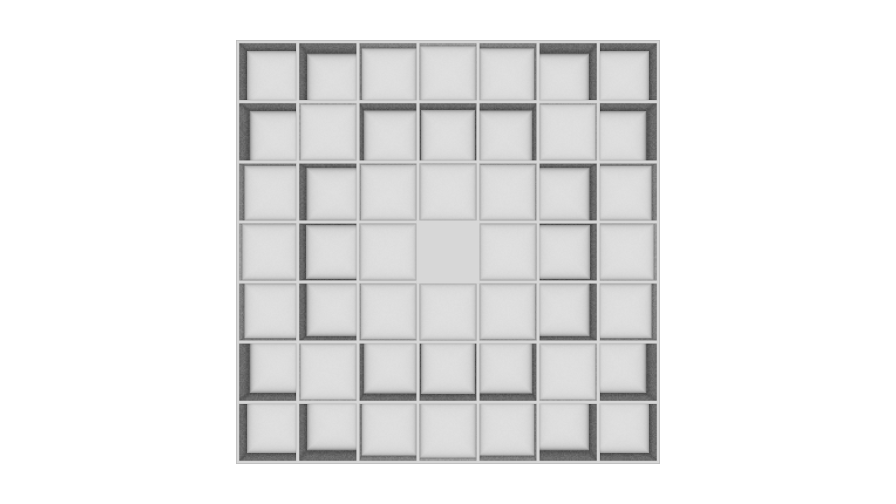
Give the GLSL for this pattern, as a WebGL 2 fragment shader.

```glsl
#version 300 es
precision highp float;
// A seven by seven grid of open square boxes, seen from straight ahead.
// Each box has its own depth; the view ray is traced to the floor or a side
// wall, then shaded with soft contact shadows and a little hashed grain.

uniform vec2 u_resolution;
out vec4 fragColor;

const float PITCH = 0.1192;   // distance between box centres
const float RIM = 0.0066;     // width of the dividers
const float GRID_HALF = 3.5 * PITCH + 0.5 * RIM;
const float OPENING_HALF = 0.5 * (PITCH - RIM);
const float DEEPEST = 0.05;
const int SAMPLES = 3;

float hash(vec2 p) {
    vec3 h = fract(vec3(p.xyx) * 0.1031);
    h += dot(h, h.yzx + 33.33);
    return fract((h.x + h.y) * h.z);
}

float boxDistance(vec2 p, float halfSize) {
    vec2 d = abs(p) - halfSize;
    return max(d.x, d.y);
}

// Perspective shrink of each floor, mirrored over both axes.
float boxDepth(vec2 id) {
    mat4 depths = mat4(
        0.002, 0.006, 0.043, 0.014,
        0.006, 0.013, 0.047, 0.024,
        0.043, 0.047, 0.005, 0.050,
        0.014, 0.024, 0.050, 0.036);
    ivec2 ring = ivec2(abs(id) + 0.5);
    return depths[ring.x][ring.y];
}

float floorShade(vec2 local, float deep) {
    float edge = max(-boxDistance(local, OPENING_HALF), 0.0);
    float wide = (0.035 + 0.05 * deep) * exp(-edge / 0.014);
    float contact = (0.10 + 0.20 * deep) * exp(-edge / 0.0035);
    return 0.875 - wide - contact;
}

// Fraction of the depth at which the ray meets the side walls, per axis.
vec2 wallFraction(vec2 p, vec2 centre, float depth) {
    vec2 wall = abs(centre + sign(p) * OPENING_HALF);
    return (1.0 - abs(p) / wall) / depth;
}

float wallShade(vec2 p, vec2 centre, float depth, float deep) {
    vec2 hit = clamp(wallFraction(p, centre, depth), 0.0, 1.0);
    float along = min(hit.x, hit.y);
    float corner = 1.0 - smoothstep(0.0, 0.6, abs(hit.x - hit.y));
    float shade = mix(0.66, 0.41, smoothstep(0.1, 0.75, deep));
    shade += 0.08 * (0.5 - along) - 0.06 * corner;
    return shade + 0.07 * (hash(floor(p * 430.0) + 700.0) - 0.5);
}

float rimShade(vec2 p, float opening) {
    float outer = smoothstep(-0.0025, 0.0, boxDistance(p, GRID_HALF));
    float inner = 1.0 - smoothstep(0.0, 0.0018, opening);
    return 0.84 - 0.12 * outer - 0.09 * inner;
}

float sceneShade(vec2 p) {
    if (boxDistance(p, GRID_HALF) > 0.0) return 1.0;

    // The middle block stands flush with the dividers and covers them.
    float block = boxDistance(p, 0.5 * (PITCH + RIM));
    if (block < 0.0) return 0.845 - 0.035 * smoothstep(-0.002, 0.0, block);

    vec2 id = clamp(floor(p / PITCH + 0.5), -3.0, 3.0);
    vec2 centre = id * PITCH;
    float opening = boxDistance(p - centre, OPENING_HALF);
    if (opening > 0.0) return rimShade(p, opening);

    float depth = boxDepth(id);
    float deep = depth / DEEPEST;
    vec2 onFloor = p / (1.0 - depth) - centre;
    float shade = boxDistance(onFloor, OPENING_HALF) > 0.0
        ? wallShade(p, centre, depth, deep)
        : floorShade(onFloor, deep);

    // Thin shadow just below the lip of the divider.
    shade -= 0.10 * exp(opening / 0.0016);
    return shade + 0.012 * (hash(floor(p * 430.0) + 300.0) - 0.5);
}

void main() {
    float total = 0.0;
    for (int y = 0; y < SAMPLES; y++) {
        for (int x = 0; x < SAMPLES; x++) {
            vec2 offset = (vec2(x, y) + 0.5) / float(SAMPLES) - 0.5;
            vec2 p = gl_FragCoord.xy + offset - 0.5 * u_resolution;
            total += sceneShade(p / u_resolution.y);
        }
    }
    fragColor = vec4(vec3(total / float(SAMPLES * SAMPLES)), 1.0);
}
```
